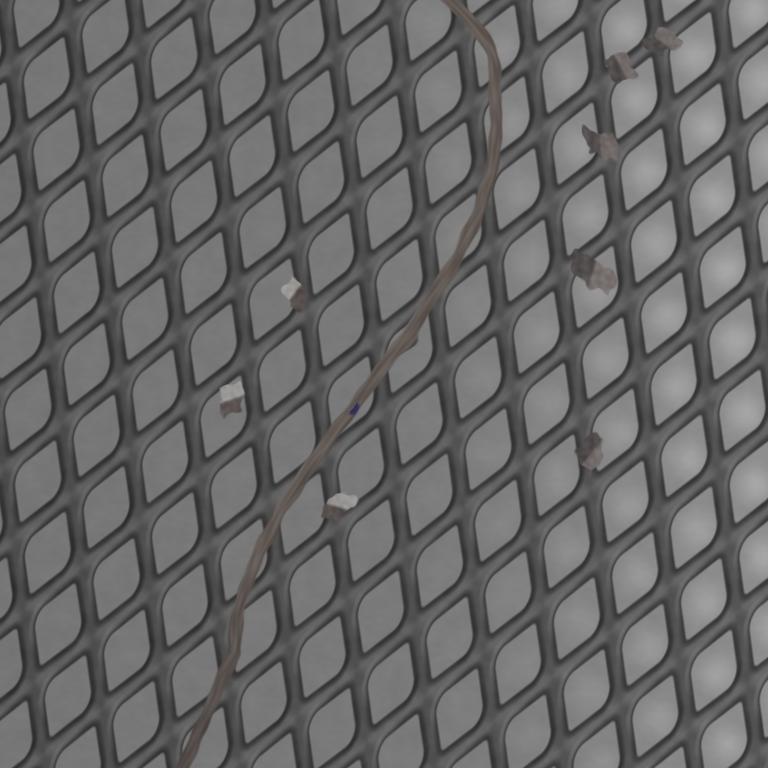
Write a three.js fragment shader that draws this texture.

```glsl
// Slanted expanded-metal mesh over grey ground, with a dry stem and small scraps.
varying vec2 vUv;

const float SOFT = 0.0020;                       // edge smoothing
const vec2 STEP_DIAGONAL = vec2(0.0763, 0.0592); // repeat along the rising strands
const vec2 STEP_UPRIGHT = vec2(-0.0130, 0.0932); // repeat along the upright strands
const vec2 CELL_CENTRE = vec2(0.457, 0.483);
const float HALF_STRAND = 0.0114;

float cross2(vec2 a, vec2 b) { return a.x * b.y - a.y * b.x; }

vec2 hashDir(vec2 cell) {
  float h = fract(sin(dot(cell, vec2(127.1, 311.7))) * 43758.5);
  return vec2(cos(6.2832 * h), sin(6.2832 * h));
}

// Gradient noise, about -0.7 to 0.7
float noise(vec2 p) {
  vec2 i = floor(p), f = fract(p);
  vec2 w = f * f * f * (f * (f * 6.0 - 15.0) + 10.0);
  vec2 e = vec2(1.0, 0.0);
  float low = mix(dot(hashDir(i), f), dot(hashDir(i + e.xy), f - e.xy), w.x);
  float high = mix(dot(hashDir(i + e.yx), f - e.yx), dot(hashDir(i + e.xx), f - e.xx), w.x);
  return mix(low, high, w.y);
}

float cover(float d) { return 1.0 - smoothstep(-SOFT, SOFT, d); }

float roundBox(vec2 p, vec2 halfSize, float r) {
  vec2 q = abs(p) - halfSize + r;
  return length(max(q, 0.0)) + min(max(q.x, q.y), 0.0) - r;
}

vec3 ground(vec2 uv, vec2 local) {
  float right = smoothstep(0.45, 1.0, uv.x + 0.15 * (uv.y - 0.5));
  float tone = 0.462 + 0.03 * uv.x + 0.06 * right;
  tone += 0.10 * right * (1.0 - smoothstep(0.0, 0.038, length(local - vec2(0.004, -0.004))));
  return vec3(tone + 0.018 * noise(uv * 38.0) + 0.012 * noise(uv * vec2(90.0, 140.0)));
}

// depth: distance into the metal from the hole edge; side: position across the hole
vec3 metal(vec2 uv, vec2 side, vec2 span, float depth) {
  float t = clamp(depth / HALF_STRAND, 0.0, 1.0);
  float upperLeft = (side.y - side.x) / 0.06;
  vec2 reach = abs(side) - 0.5 * span;
  float upright = smoothstep(-0.012, 0.008, reach.x - reach.y);
  float crown = mix(0.385, 0.310, upright);
  float tone = mix(0.215, crown, smoothstep(0.10, 0.95, t));
  float rim = smoothstep(0.0, 0.35, t) * (1.0 - smoothstep(0.4, 1.0, t));
  tone += rim * (0.13 * smoothstep(0.25, 1.0, upperLeft) - 0.04 * smoothstep(0.0, 0.9, -upperLeft));
  float scuff = noise(uv * 45.0) + 0.4 * noise(uv * 130.0);
  return vec3(tone + 0.03 * scuff + 0.03 * (uv.x - 0.4));
}

vec3 mesh(vec2 uv) {
  vec2 p = uv - CELL_CENTRE + 0.0012 * vec2(noise(uv * 9.0), noise(uv * 9.0 + 31.0));
  float area = cross2(STEP_DIAGONAL, STEP_UPRIGHT);
  vec2 cell = vec2(cross2(p, STEP_UPRIGHT), cross2(STEP_DIAGONAL, p)) / area;
  cell = fract(cell + 0.5) - 0.5;
  vec2 span = area / vec2(length(STEP_UPRIGHT), length(STEP_DIAGONAL));
  vec2 side = cell * span;
  // Two opposite corners are round, the other two pointed
  float radius = side.x * side.y < 0.0 ? 0.018 : 0.005;
  float d = roundBox(side, 0.5 * span - HALF_STRAND, radius);
  vec2 local = cell.x * STEP_DIAGONAL + cell.y * STEP_UPRIGHT;
  return mix(metal(uv, side, span, d), ground(uv, local), cover(d));
}

// Horizontal position of the stem at a height
float stemX(float y) {
  float t = 1.0 - y;
  float top = max(0.1 - t, 0.0);
  return mix(0.645, 0.305, smoothstep(0.17, 0.85, t))
    - 0.45 * max(t - 0.85, 0.0) - 6.0 * top * top + 0.004 * noise(vec2(y * 22.0, 3.0));
}

vec3 addStem(vec3 base, vec2 uv) {
  float slope = (stemX(uv.y + 0.004) - stemX(uv.y - 0.004)) / 0.008;
  float across = (uv.x - stemX(uv.y)) / sqrt(1.0 + slope * slope);
  float width = 0.0082 + 0.004 * noise(vec2(uv.y * 35.0, 8.0));
  width += 0.007 * exp(-pow((uv.y - 0.552) / 0.012, 2.0)) * step(0.0, across);
  float grain = noise(vec2(across * 200.0, uv.y * 28.0));
  vec3 bark = vec3(0.385, 0.352, 0.335) + 0.09 * grain - 4.0 * max(across, 0.0);
  bark *= mix(0.85, 1.0, smoothstep(0.0, 0.3, uv.y));
  float stain = 1.0 - smoothstep(0.006, 0.012, length(uv - vec2(0.459, 0.469)));
  bark = mix(bark, vec3(0.20, 0.18, 0.34), stain * step(0.0, across));
  return mix(base, bark, cover(abs(across) - width));
}

// A folded flake: a light half and a dark half
vec3 addScrap(vec3 base, vec2 uv, vec2 centre, float angle, vec2 size, vec3 light, vec3 dark) {
  vec2 p = uv - centre;
  p = vec2(cos(angle) * p.x + sin(angle) * p.y, cos(angle) * p.y - sin(angle) * p.x);
  float ragged = 0.010 * noise(uv * 48.0) + 0.004 * noise(uv * 110.0);
  float d = roundBox(p + vec2(0.35 * p.y, 0.0), size, 0.004) + ragged;
  vec3 tint = mix(dark, light, smoothstep(-0.003, 0.003, p.x + 0.3 * p.y));
  return mix(base, tint + 0.08 * noise(uv * 120.0), 0.9 * cover(d));
}

void main() {
  vec3 colour = addStem(mesh(vUv), vUv);
  // Brown flakes trail down the right side
  for (int i = 0; i < 5; i++) {
    float t = float(i) / 4.0;
    vec2 centre = vec2(0.77 + 0.092 * pow(1.0 - t, 3.0), 0.945 - 0.535 * t * t);
    vec2 size = vec2(0.017 + 0.016 * exp(-30.0 * pow(t - 0.75, 2.0)), 0.016);
    colour = addScrap(colour, vUv, centre, 0.6 - 1.6 * t, size, vec3(0.45, 0.42, 0.41), vec3(0.30, 0.285, 0.28));
  }
  // Pale chips left of the stem
  for (int i = 0; i < 3; i++) {
    float n = float(i);
    vec2 centre = vec2(0.385 - 0.1935 * n + 0.1105 * n * n, 0.62 - 0.14 * n);
    colour = addScrap(colour, vUv, centre, 2.2 - 0.6 * n, vec2(0.020, 0.013), vec3(0.62, 0.61, 0.60), vec3(0.34, 0.31, 0.30));
  }
  gl_FragColor = vec4(colour, 1.0);
}
```
